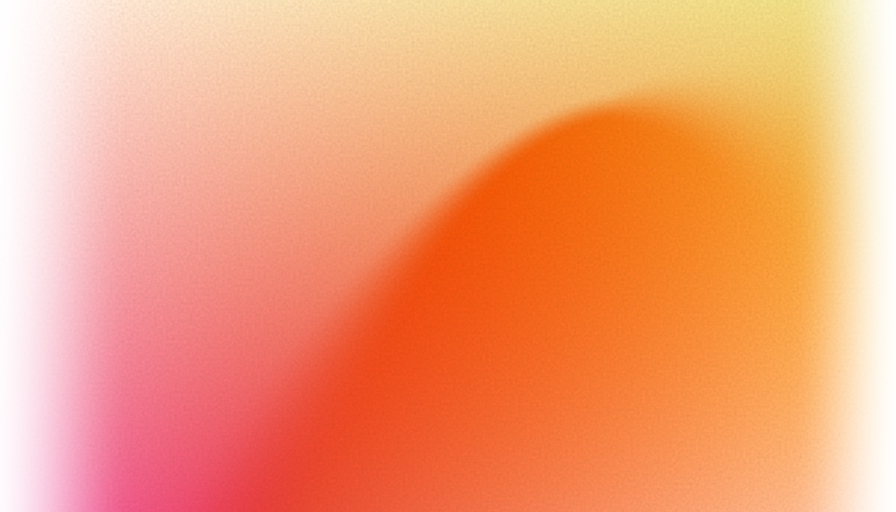
A WebGL 2 fragment shader for this background:

```glsl
#version 300 es
precision highp float;

uniform vec2 u_resolution;
out vec4 fragColor;

// Smooth ramp through three colours placed at t = 0, 0.5 and 1
vec3 ramp(vec3 a, vec3 b, vec3 c, float t) {
    return a * (1.0 - t) * (1.0 - 2.0 * t)
         + b * 4.0 * t * (1.0 - t)
         + c * t * (2.0 * t - 1.0);
}

// Pink, peach and yellow field behind the hill
vec3 skyField(vec2 uv) {
    vec3 low  = ramp(vec3(0.96, 0.51, 0.78), vec3(0.90, 0.24, 0.13), vec3(0.94, 0.80, 0.12), uv.x);
    vec3 mid  = ramp(vec3(0.97, 0.71, 0.79), vec3(0.94, 0.53, 0.34), vec3(0.94, 0.76, 0.27), uv.x);
    vec3 high = ramp(vec3(1.00, 0.92, 0.92), vec3(0.96, 0.86, 0.62), vec3(0.93, 0.88, 0.52), uv.x);
    return ramp(low, mid, high, uv.y);
}

// Red to amber field inside the hill
vec3 hillField(vec2 uv) {
    vec3 low  = ramp(vec3(0.80, 0.02, 0.16), vec3(0.94, 0.41, 0.26), vec3(0.99, 0.80, 0.65), uv.x);
    vec3 mid  = ramp(vec3(0.88, 0.16, 0.16), vec3(0.94, 0.32, 0.05), vec3(0.98, 0.76, 0.33), uv.x);
    vec3 high = ramp(vec3(0.92, 0.24, 0.00), vec3(0.94, 0.36, 0.00), vec3(0.93, 0.76, 0.27), uv.x);
    return ramp(low, mid, high, uv.y);
}

// Coverage of a parabolic hill: crisp at the crest, blurred down its sides
float hillMask(vec2 uv, float aspect, vec2 crest, float curvature) {
    float dx = crest.x - uv.x;
    float slope = 2.0 * curvature * dx / aspect;
    float dist = (crest.y - curvature * dx * dx - uv.y) / sqrt(1.0 + slope * slope);
    float softness = mix(0.15, 0.032, smoothstep(0.0, 0.8, uv.y));
    softness += 0.7 * max(uv.x - crest.x + 0.03, 0.0);
    return smoothstep(-softness, 0.8 * softness, dist);
}

vec2 hashGradient(vec2 cell) {
    vec3 h = fract(cell.xyx * vec3(0.1031, 0.1030, 0.0973));
    h += dot(h, h.yzx + 33.33);
    return 2.0 * fract((h.xx + h.yz) * h.zy) - 1.0;
}

float gradientNoise(vec2 p) {
    vec2 i = floor(p);
    vec2 f = fract(p);
    vec2 w = f * f * f * (f * (f * 6.0 - 15.0) + 10.0);
    float a = dot(hashGradient(i), f);
    float b = dot(hashGradient(i + vec2(1.0, 0.0)), f - vec2(1.0, 0.0));
    float c = dot(hashGradient(i + vec2(0.0, 1.0)), f - vec2(0.0, 1.0));
    float d = dot(hashGradient(i + 1.0), f - 1.0);
    return mix(mix(a, b, w.x), mix(c, d, w.x), w.y);
}

// Opacity of the colour, vanishing towards both side borders
float sideFade(float x) {
    return smoothstep(-0.02, 0.15, x) * (1.0 - smoothstep(0.88, 1.01, x));
}

void main() {
    vec2 uv = gl_FragCoord.xy / u_resolution;
    float aspect = u_resolution.x / u_resolution.y;

    float hill = hillMask(uv, aspect, vec2(0.71, 0.794), 4.5);
    vec3 color = mix(skyField(uv), hillField(uv), hill);

    // Fine paper grain
    float grain = gradientNoise(uv * vec2(aspect, 1.0) * 173.0);
    color *= 1.0 + 0.06 * grain;

    color = mix(vec3(1.0), color, sideFade(uv.x));
    fragColor = vec4(clamp(color, 0.0, 1.0), 1.0);
}
```
